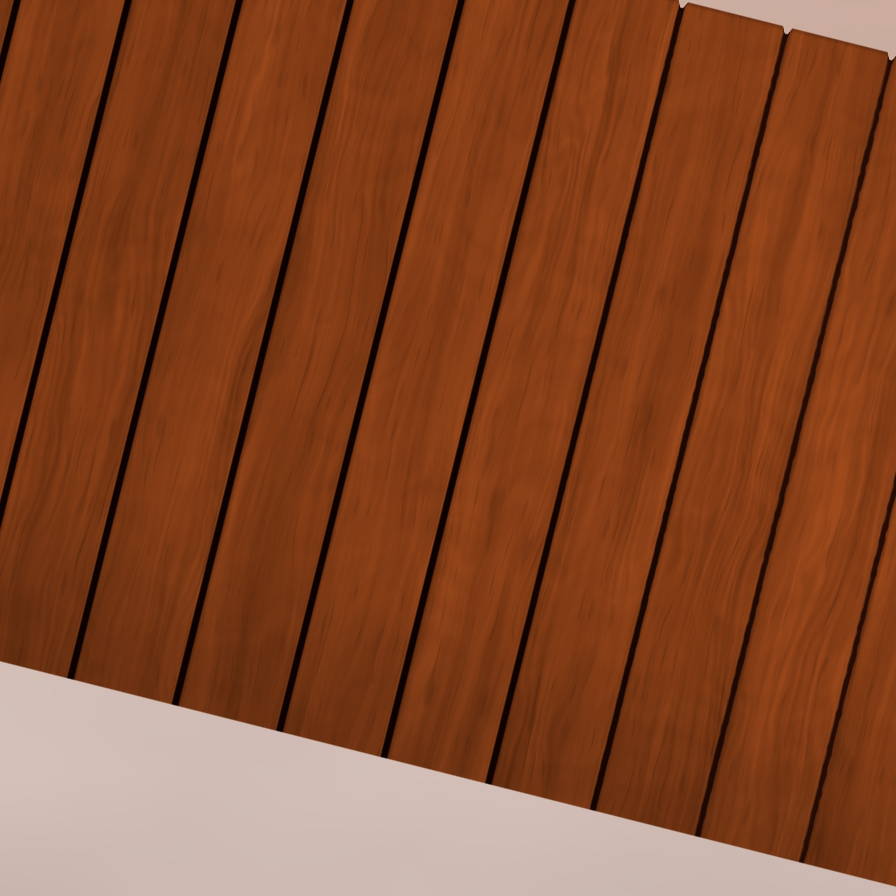
Reproduce this texture procedurally as a three.js fragment shader.

```glsl
// Slanted reddish-brown planks with dark gaps, between pale plaster below and at the top right.
// A sheared coordinate counts the planks; stretched, warped noise seeded per plank
// makes the grain, and line distances cut the gaps and the two ends.
varying vec2 vUv;

float hash(vec2 p) {
  vec3 q = fract(vec3(p.xyx) * 0.1031);
  q += dot(q, q.yzx + 33.33);
  return fract((q.x + q.y) * q.z);
}

float noise(vec2 p) {
  vec2 i = floor(p), f = fract(p);
  f = f * f * (3.0 - 2.0 * f);
  return mix(mix(hash(i), hash(i + vec2(1.0, 0.0)), f.x),
             mix(hash(i + vec2(0.0, 1.0)), hash(i + vec2(1.0, 1.0)), f.x), f.y);
}

float fbm(vec2 p) {
  float sum = 0.0, amplitude = 0.5;
  for (int i = 0; i < 4; i++) {
    sum += amplitude * noise(p);
    p = p * 2.03 + 17.3;
    amplitude *= 0.5;
  }
  return sum / 0.9375;
}

// across and along are measured on the plank, in canvas units
vec3 woodColor(float across, float along, float plank) {
  vec2 seed = vec2(hash(vec2(plank, 3.0)), hash(vec2(plank, 8.0))) * 90.0;
  float bend = fbm(vec2(across * 14.0, along * 4.5) + seed) - 0.5;
  float x = across + bend * 0.035;

  float broad = fbm(vec2(x * 42.0, along * 2.6) + seed);
  float streak = fbm(vec2(x * 130.0, along * 5.0) + seed.yx);
  float fiber = noise(vec2(x * 430.0, along * 11.0) + seed);
  float curl = fbm(vec2(across * 16.0, along * 48.0 + bend * 8.0) + seed);
  float rings = 0.5 + 0.5 * sin(x * 620.0 + bend * 22.0 + seed.x);
  float ringArea = smoothstep(0.48, 0.7, noise(vec2(across * 18.0, along * 4.0) + seed.yx));

  float tone = 0.67 + (broad - 0.5) * 0.75 + (streak - 0.5) * 0.5
             + (fiber - 0.5) * 0.15 + (curl - 0.5) * 0.25
             - (rings - 0.5) * ringArea * 0.16
             + (hash(vec2(plank, 21.0)) - 0.5) * 0.12;
  vec3 wood = mix(vec3(0.38, 0.165, 0.05), vec3(0.58, 0.268, 0.1), clamp(tone, 0.0, 1.15));

  // Short dark pores along the grain
  float pore = smoothstep(0.76, 0.95, noise(vec2(x * 300.0, along * 22.0) + seed.yx));
  return wood * (1.0 - 0.1 * pore);
}

void main() {
  vec2 p = vUv;

  // Plank count across the shear, and distance to the nearest gap
  float u = (p.x + 0.249 * (1.0 - p.y) - 0.0195) / 0.1239;
  float plank = floor(u);
  float across = (fract(u) - 0.5) * 0.1202;
  float along = (p.y + 0.249 * p.x) / 1.0305;
  float side = (u - floor(u + 0.5)) * 0.1202;
  float gapDist = abs(side);

  vec3 color = woodColor(across, along, plank);

  // Light falls off toward the lower edge and the left
  float bottomDist = (p.y - 0.262 + 0.2515 * p.x) / 1.031;
  color *= mix(0.84, 1.0, smoothstep(0.0, 0.24, bottomDist));
  color *= 0.97 + 0.06 * smoothstep(0.1, 0.9, p.x);

  // Lit rim left of each gap, soft shade around it
  float rim = smoothstep(-0.007, -0.005, side) * (1.0 - smoothstep(-0.005, -0.003, side));
  color += vec3(0.07, 0.045, 0.025) * rim;
  color *= 1.0 - 0.22 * (1.0 - smoothstep(0.002, 0.009, gapDist));

  // Gaps: wide and black at the left, thinner, browner and rougher at the right
  float rightward = smoothstep(0.45, 1.0, p.x);
  float rough = (noise(vec2(along * 130.0, plank)) - 0.5) * 0.0014 * rightward;
  float halfWidth = mix(0.0036, 0.0026, rightward) + rough;
  vec3 gapColor = mix(vec3(0.05, 0.003, 0.002), vec3(0.15, 0.045, 0.015), rightward);
  float gap = 1.0 - smoothstep(halfWidth - 0.0011, halfWidth + 0.0013, gapDist);
  color = mix(color, gapColor, gap);

  // Plaster, with faint clouds and a warmer tint at the top
  float cloud = fbm(p * vec2(4.0, 6.0)) - 0.5;
  vec3 plaster = mix(vec3(0.82, 0.742, 0.71), vec3(0.79, 0.67, 0.62), smoothstep(0.3, 0.9, p.y));
  plaster += cloud * 0.035 - 0.02 * (1.0 - smoothstep(0.0, 0.15, p.y));

  // Plank ends: straight below, notched at each gap above
  float notch = 0.008 * (1.0 - smoothstep(0.001, 0.006, gapDist));
  float topDist = (0.9974 - 0.25 * (p.x - 0.768) - notch - p.y) / 1.031;
  color *= 1.0 - 0.2 * (1.0 - smoothstep(0.0, 0.006, topDist));
  float inside = smoothstep(-0.0011, 0.0011, min(bottomDist, topDist));
  gl_FragColor = vec4(mix(plaster, color, inside), 1.0);
}
```
